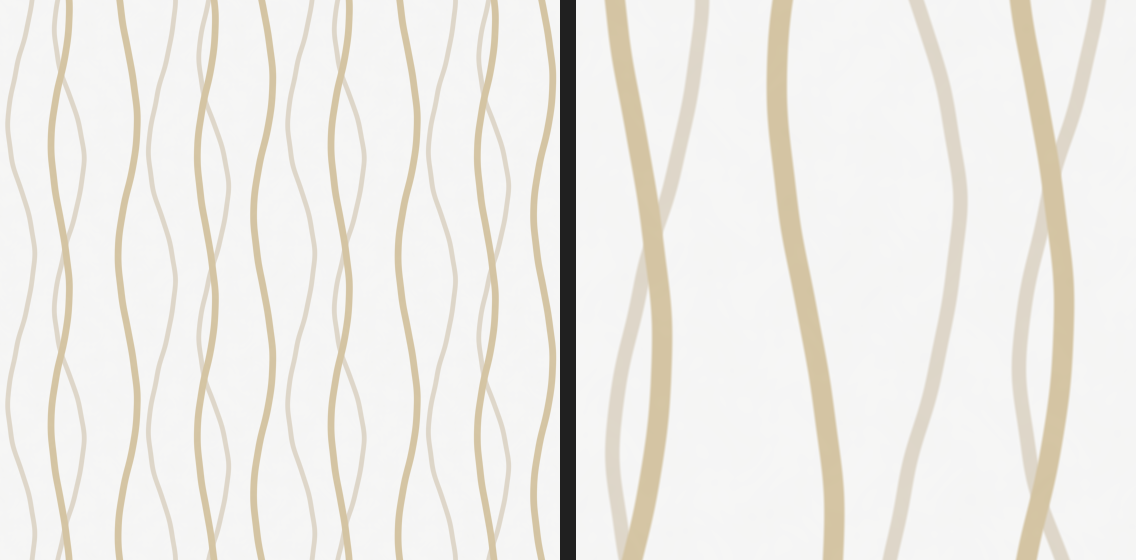
Left: the whole. Right: its middle third, enlarged.
Give the GLSL for this pattern, as a Shadertoy shader.

```glsl
// Seamless wallpaper of wavy vertical gold and beige ribbons on off-white.

const float TAU = 6.2831853;
const float REPEATS = 2.0;             // tiles across and down
const vec3 PAPER = vec3(0.962, 0.962, 0.960);
const vec3 BEIGE = vec3(0.870, 0.840, 0.788);
const vec3 GOLD  = vec3(0.832, 0.770, 0.640);
const float BEIGE_WIDTH = 0.0172;      // widths in tile units
const float GOLD_WIDTH  = 0.0242;
const float BEIGE_SKEW = 0.13;         // leans the wave so one flank is longer
const float GOLD_SKEW  = -0.10;
const float BEIGE_WOBBLE = 0.0012;     // hand-drawn unevenness
const float GOLD_WOBBLE  = 0.0005;
const float EDGE_SOFTNESS = 0.0022;
const float GRAIN = 0.0025;

// Each ribbon: centre x, sway, height of its rightmost crest.
const vec3 BEIGE_WAVES[4] = vec3[4](
    vec3(0.0755, 0.047, 0.070), vec3(0.247, 0.052, 0.411),
    vec3(0.578, 0.047, 0.974), vec3(0.763, 0.052, 0.310));
const vec3 GOLD_WAVES[4] = vec3[4](
    vec3(0.215, 0.0325, 0.970), vec3(0.456, 0.034, 0.573),
    vec3(0.737, 0.032, 0.930), vec3(0.940, 0.034, 0.721));

// Distance to the centre line of one ribbon, wrapped across the tile.
float ribbonDistance(vec2 p, vec3 wave, float skew, float wobble) {
    float t = TAU * (p.y - wave.z);
    float phase = t - skew * cos(t);
    float slope = -wave.y * sin(phase) * TAU * (1.0 + skew * sin(t));
    float x = wave.x + wave.y * cos(phase);
    x += wobble * (sin(5.0 * t + 1.0) + 0.6 * sin(8.0 * t));
    float dx = p.x - x;
    dx -= round(dx);
    return abs(dx) / sqrt(1.0 + slope * slope);
}

// Coverage of a set of ribbons.
float ribbons(vec2 p, vec3 waves[4], float width, float skew, float wobble, float soft) {
    float d = 1.0;
    for (int i = 0; i < 4; i++) {
        d = min(d, ribbonDistance(p, waves[i], skew, wobble));
    }
    return 1.0 - smoothstep(0.5 * width - soft, 0.5 * width + soft, d);
}

// Faint paper mottling from layered sines with whole frequencies.
float mottling(vec2 uv) {
    vec2 q = TAU * uv;
    float n = sin(13.0 * q.x + 2.0 * sin(7.0 * q.y)) * sin(11.0 * q.y + 2.0 * sin(5.0 * q.x));
    n += 0.6 * sin(41.0 * q.x + 3.0 * sin(17.0 * q.y)) * sin(37.0 * q.y + 3.0 * sin(19.0 * q.x));
    return n;
}

void mainImage(out vec4 fragColor, in vec2 fragCoord) {
    vec2 uv = fragCoord / iResolution.xy;
    vec2 p = uv * REPEATS;
    float soft = max(EDGE_SOFTNESS, 0.75 * REPEATS / iResolution.y);

    // Beige ribbons lie beneath the gold ones.
    float beige = ribbons(p, BEIGE_WAVES, BEIGE_WIDTH, BEIGE_SKEW, BEIGE_WOBBLE, soft);
    float gold = ribbons(p, GOLD_WAVES, GOLD_WIDTH, GOLD_SKEW, GOLD_WOBBLE, soft);
    vec3 color = mix(PAPER, BEIGE, beige);
    color = mix(color, GOLD, gold);
    color += GRAIN * mottling(uv);

    fragColor = vec4(color, 1.0);
}
```
